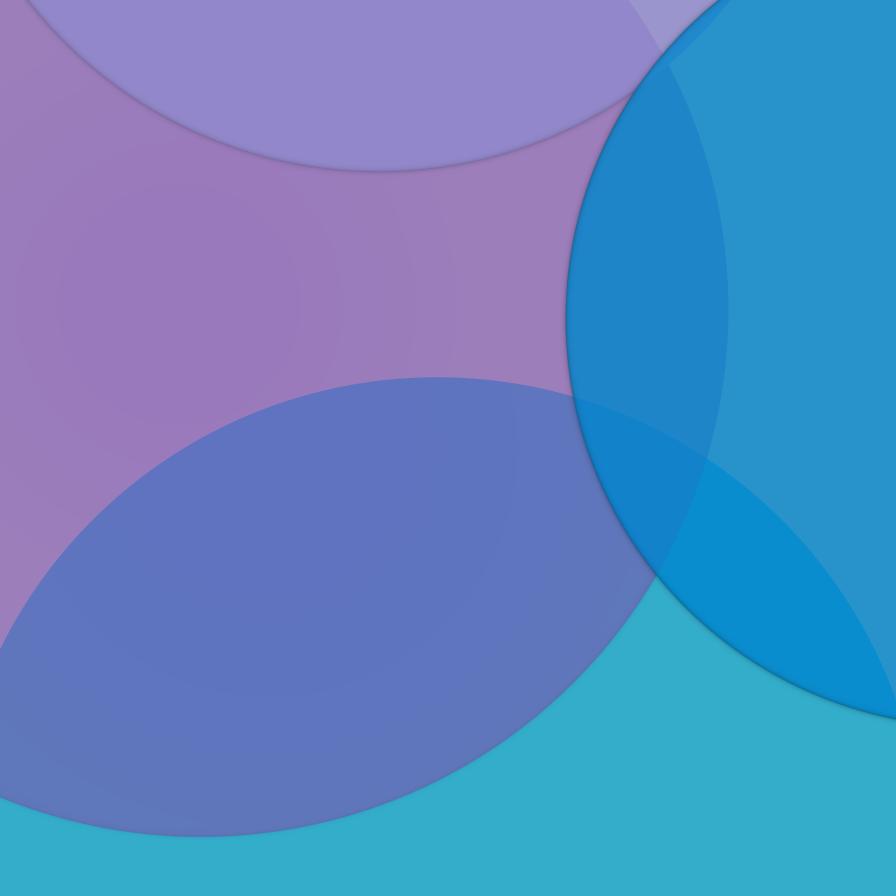
Write a Shadertoy shader that draws this background.

```glsl
// Large overlapping translucent discs in violet, lavender, teal and blue.

// Discs: centre x, centre y, radius, in canvas heights.
const vec3 VIOLET_DISC   = vec3(0.224, 0.655, 0.589);
const vec3 TEAL_DISC     = vec3(0.488, 0.035, 0.544);
const vec3 BLUE_DISC     = vec3(1.087, 0.6445, 0.4557);
const vec3 LAVENDER_DISC = vec3(0.423, 1.306, 0.4975);

// Colours outside the blue disc.
const vec3 MIST       = vec3(0.605, 0.585, 0.800);
const vec3 VIOLET     = vec3(0.600, 0.473, 0.735);
const vec3 VIOLET_RIM = vec3(0.612, 0.496, 0.734);
const vec3 LAVENDER   = vec3(0.572, 0.530, 0.792);
const vec3 TEAL       = vec3(0.203, 0.680, 0.797);
const vec3 INDIGO     = vec3(0.372, 0.451, 0.752);
const vec3 INDIGO_RIM = vec3(0.374, 0.468, 0.730);

// Colours inside the blue disc, by what lies below it.
const vec3 BLUE             = vec3(0.158, 0.574, 0.796);
const vec3 BLUE_ON_VIOLET   = vec3(0.118, 0.522, 0.788);
const vec3 BLUE_ON_TEAL     = vec3(0.035, 0.553, 0.808);
const vec3 BLUE_ON_INDIGO   = vec3(0.070, 0.510, 0.796);
const vec3 BLUE_ON_LAVENDER = vec3(0.125, 0.535, 0.805);

// Soft dark line along the disc edges.
const float SHADOW_WIDTH    = 0.0022;
const float BLUE_SHADOW     = 0.24;
const float LAVENDER_SHADOW = 0.16;
const float VIOLET_SHADOW   = 0.07;

float discDistance(vec2 p, vec3 disc) {
    return length(p - disc.xy) - disc.z;
}

float coverage(float dist, float pixel) {
    return clamp(0.5 - dist / pixel, 0.0, 1.0);
}

float edgeShade(float dist, float strength) {
    return 1.0 - strength * exp(-abs(dist) / SHADOW_WIDTH);
}

void mainImage(out vec4 fragColor, in vec2 fragCoord) {
    vec2 p = fragCoord / iResolution.y;
    float pixel = 1.0 / iResolution.y;

    float violetDist = discDistance(p, VIOLET_DISC);
    float blueDist = discDistance(p, BLUE_DISC);
    float lavenderDist = discDistance(p, LAVENDER_DISC);

    float inViolet = coverage(violetDist, pixel);
    float inTeal = coverage(discDistance(p, TEAL_DISC), pixel);
    float inBlue = coverage(blueDist, pixel);
    float inLavender = coverage(lavenderDist, pixel);

    // Faint radial gradients inside the two widest regions
    float spread = smoothstep(0.05, 0.40, length(p - vec2(0.20, 0.66)));
    vec3 violet = mix(VIOLET, VIOLET_RIM, spread);
    float fade = smoothstep(0.10, 0.55, length(p - vec2(0.30, 0.50)));
    vec3 indigo = mix(INDIGO, INDIGO_RIM, fade);

    // Lower layer: violet, lavender and teal with their overlaps
    vec3 upper = mix(violet, LAVENDER, inLavender);
    upper *= edgeShade(lavenderDist, LAVENDER_SHADOW);
    vec3 lower = mix(TEAL, indigo, inViolet);
    lower *= edgeShade(violetDist, VIOLET_SHADOW);
    vec3 color = mix(mix(MIST, upper, inViolet), lower, inTeal);

    // Blue disc, tinted by the discs below it
    vec3 blue = mix(BLUE, BLUE_ON_VIOLET, inViolet);
    blue = mix(blue, BLUE_ON_LAVENDER, inLavender);
    blue = mix(blue, mix(BLUE_ON_TEAL, BLUE_ON_INDIGO, inViolet), inTeal);
    color = mix(color, blue, inBlue) * edgeShade(blueDist, BLUE_SHADOW);

    fragColor = vec4(color, 1.0);
}
```
